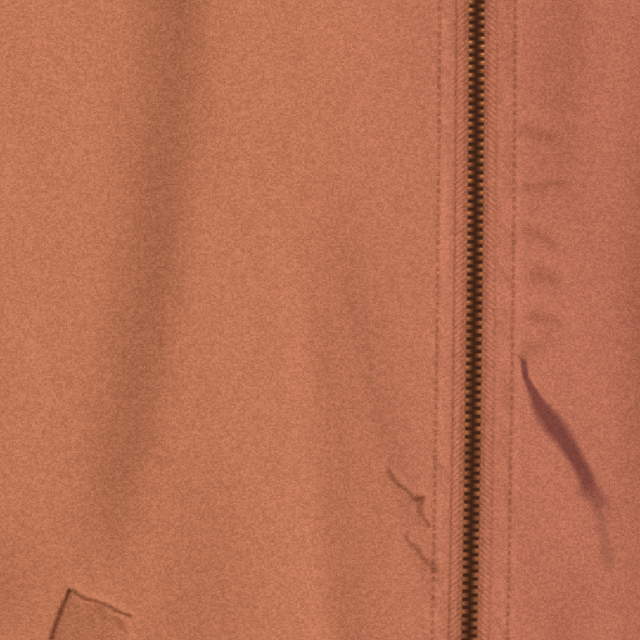
Give the GLSL for this texture, as a Shadertoy shader.

```glsl
float hash(vec2 p) {
    vec3 q = fract(vec3(p.xyx) * 0.1031);
    q += dot(q, q.yzx + 33.33);
    return fract((q.x + q.y) * q.z);
}

float noise(vec2 p) {
    vec2 i = floor(p), f = fract(p);
    f = f * f * (3.0 - 2.0 * f);
    return mix(mix(hash(i), hash(i + vec2(1, 0)), f.x),
               mix(hash(i + vec2(0, 1)), hash(i + vec2(1, 1)), f.x), f.y);
}

float fbm(vec2 p) {
    float sum = 0.0, amp = 0.5;
    for (int i = 0; i < 4; i++) {
        sum += amp * noise(p);
        p = p * 2.03 + 7.1;
        amp *= 0.5;
    }
    return sum;
}

float curve(float t, float low, float control, float high) {
    return mix(mix(low, control, t), mix(control, high, t), t);
}

// Bell with separate softness on the left and right
float fold(float d, float left, float right) {
    float k = d / (d < 0.0 ? left : right);
    return exp(-k * k);
}

float crease(vec2 p, vec2 a, vec2 b, float width) {
    vec2 v = b - a;
    float d = length(p - a - v * clamp(dot(p - a, v) / dot(v, v), 0.0, 1.0));
    return exp(-d * d / (width * width));
}

// Dark wrinkle with a faint lit lip beside it
float ridge(vec2 p, vec2 a, vec2 b, float width) {
    vec2 lip = vec2(1.3, 1.6) * width;
    return crease(p, a, b, width) - 0.25 * crease(p - lip, a, b, width * 1.4);
}

float box(vec2 p, vec2 halfSize, float soft) {
    vec2 m = 1.0 - smoothstep(halfSize - soft, halfSize + soft, abs(p));
    return m.x * m.y;
}

float broadFolds(vec2 p) {
    float y = p.y;
    float s = 0.0;
    s -= 0.125 * fold(p.x - curve(y, 0.137, 0.262, 0.280), 0.065, 0.042) * smoothstep(0.02, 0.3, y);
    float lower = 1.0 - smoothstep(0.45, 0.75, y);
    s -= 0.05 * lower * fold(p.x - curve(y, 0.545, 0.495, 0.48), 0.03, 0.06);
    s += 0.025 * lower * fold(p.x - curve(y, 0.495, 0.455, 0.46), 0.03, 0.02);
    s -= 0.04 * lower * fold(p.x - curve(y, 0.70, 0.529, 0.47), 0.012, 0.035);
    s -= 0.05 * fold(p.x - 0.29, 0.06, 0.08) * (1.0 - smoothstep(0.0, 0.4, y));
    s -= 0.07 * fold(p.x - curve(y, 0.80, 0.87, 0.89), 0.05, 0.035) * smoothstep(0.5, 0.9, y);
    s -= 0.10 * fold(p.x - 1.01, 0.04, 0.1) * fold(y - 0.52, 0.35, 0.35);
    s -= 0.06 * fold(p.x - 0.89, 0.03, 0.04) * (1.0 - smoothstep(0.0, 0.22, y));
    s -= 0.06 * fold(length(p - vec2(0.0, 0.09)), 0.1, 0.1);
    return s + 0.06 * (fbm(p * vec2(13.0, 2.0) + vec2(y * 3.0, 0.0)) - 0.47);
}

float smallWrinkles(vec2 p) {
    vec2 q = p + 0.014 * (vec2(noise(p * 45.0), noise(p * 45.0 + 9.0)) - 0.5);
    float s = 0.20 * ridge(q, vec2(0.610, 0.26), vec2(0.655, 0.222), 0.005);
    s += 0.20 * ridge(q, vec2(0.658, 0.222), vec2(0.668, 0.18), 0.004);
    s += 0.16 * ridge(q, vec2(0.635, 0.165), vec2(0.682, 0.112), 0.005);
    // Uneven puckers gathered beside the right seam
    for (int i = 0; i < 6; i++) {
        float k = float(i);
        vec2 a = vec2(0.812 + 0.02 * hash(vec2(k, 8)), 0.77 - 0.07 * k + 0.03 * hash(vec2(k, 3)));
        vec2 b = a + vec2(0.015 + 0.03 * hash(vec2(k, 2)), 0.06 * hash(vec2(k, 5)) - 0.02);
        s += 0.09 * ridge(q, a, b, 0.006 + 0.006 * hash(vec2(k, 6)));
    }
    return s;
}

// Dashed stitches over a shallow seam groove
float stitches(float d, float y, float aa) {
    float dash = abs(fract(y / 0.0135) - 0.5);
    float thread = (1.0 - smoothstep(0.0012, 0.0025 + aa, abs(d))) * smoothstep(0.12, 0.28, dash);
    return 0.11 * thread + 0.03 * fold(d, 0.004, 0.004) - 0.03 * fold(d - 0.008, 0.005, 0.006);
}

vec3 zipTeeth(vec3 col, float d, float y, float aa) {
    vec3 dark = vec3(0.25, 0.135, 0.085), bronze = vec3(0.62, 0.37, 0.23);
    col = mix(col, dark, 1.0 - smoothstep(0.0095, 0.0135 + aa, abs(d)));
    for (int i = 0; i < 2; i++) {
        float side = float(i) * 2.0 - 1.0;
        float row = y / 0.0127 + 0.5 * float(i);
        vec2 q = vec2(d * side - 0.0075, (fract(row) - 0.5) * 0.0127);
        float tooth = box(q, vec2(0.0065, 0.0036), 0.0012 + 0.4 * aa);
        float shine = smoothstep(-0.007, 0.003, q.x) * (0.65 + 0.35 * hash(vec2(floor(row), side)));
        col = mix(col, mix(dark * 1.25, bronze, shine), tooth);
        col += vec3(0.25, 0.16, 0.09) * box(q - vec2(0.002, 0.001), vec2(0.003, 0.0014), 0.001) * shine * y;
    }
    return col;
}

void mainImage(out vec4 fragColor, in vec2 fragCoord) {
    vec2 p = fragCoord / iResolution.xy;
    float aa = 1.0 / iResolution.y;
    float d = p.x - curve(p.y, 0.733, 0.743, 0.745);

    // Cloth, warmer at left and rosier at right
    vec3 col = mix(vec3(0.750, 0.465, 0.338), vec3(0.730, 0.435, 0.340), smoothstep(0.35, 0.95, p.x));
    float shade = 1.0 + broadFolds(p) - smallWrinkles(p);

    // Seams, puckered placket and ribbed zip tape
    shade -= stitches(d + 0.058, p.y, aa) + stitches(d - 0.060, p.y, aa);
    float placket = fold(abs(d) - 0.052, 0.014, 0.014);
    shade += 0.10 * placket * (noise(vec2(d * 60.0, p.y * 55.0 + d * 80.0)) - 0.5);
    float tape = 1.0 - smoothstep(0.030, 0.033, abs(d));
    shade -= tape * (0.02 + 0.05 * cos(6.2832 * (p.y / 0.009 + abs(d) * 90.0)));
    shade -= 0.14 * fold(abs(d) - 0.032, 0.0025, 0.0025) * (d < 0.0 ? 1.0 : 0.5);
    shade -= 0.12 * fold(abs(d) - 0.017, 0.004, 0.004);

    // Pocket corner
    vec2 q = p + 0.008 * (noise(p * 60.0) - 0.5);
    float inside = smoothstep(0.0, 0.006, q.x - 0.078 - 0.38 * q.y) * smoothstep(0.0, 0.006, 0.122 - q.y - 0.46 * q.x);
    shade -= 0.09 * inside * (1.0 - smoothstep(0.15, 0.21, p.x));
    shade -= 0.40 * crease(q, vec2(0.078, 0.0), vec2(0.106, 0.074), 0.004);
    shade -= 0.28 * ridge(q, vec2(0.108, 0.078), vec2(0.202, 0.038), 0.004);
    shade -= 0.12 * ridge(q, vec2(0.155, 0.050), vec2(0.200, 0.018), 0.004);

    // Woven grain; darker threads turn redder
    float grain = 0.55 * noise(p * vec2(270.0, 340.0)) + 0.45 * hash(floor(p * 512.0)) - 0.5;
    shade += 0.23 * grain;
    col *= pow(vec3(max(shade, 0.05)), vec3(0.92, 1.1, 1.25));

    // Tapering plum mark with a ragged border
    float t = (0.442 - p.y) / 0.247;
    float centre = 0.810 + 0.132 * t + 0.022 * (noise(vec2(t * 7.0, 3.0)) - 0.5);
    float width = 0.005 + 0.013 * smoothstep(0.1, 0.45, t) * (0.6 + 0.7 * noise(vec2(t * 9.0, 8.0)));
    float mark = 1.0 - smoothstep(width * 0.35, width * 1.45, abs(p.x - centre));
    mark *= smoothstep(-0.02, 0.04, t) * (1.0 - smoothstep(0.75, 1.05, t));
    col = mix(col, vec3(0.44, 0.225, 0.205) * (1.0 + 0.2 * grain), 0.8 * mark);
    col *= 1.0 - 0.10 * crease(p, vec2(0.935, 0.21), vec2(0.952, 0.12), 0.009);

    col = zipTeeth(col, d, p.y, aa);
    fragColor = vec4(clamp(col, 0.0, 1.0), 1.0);
}
```
